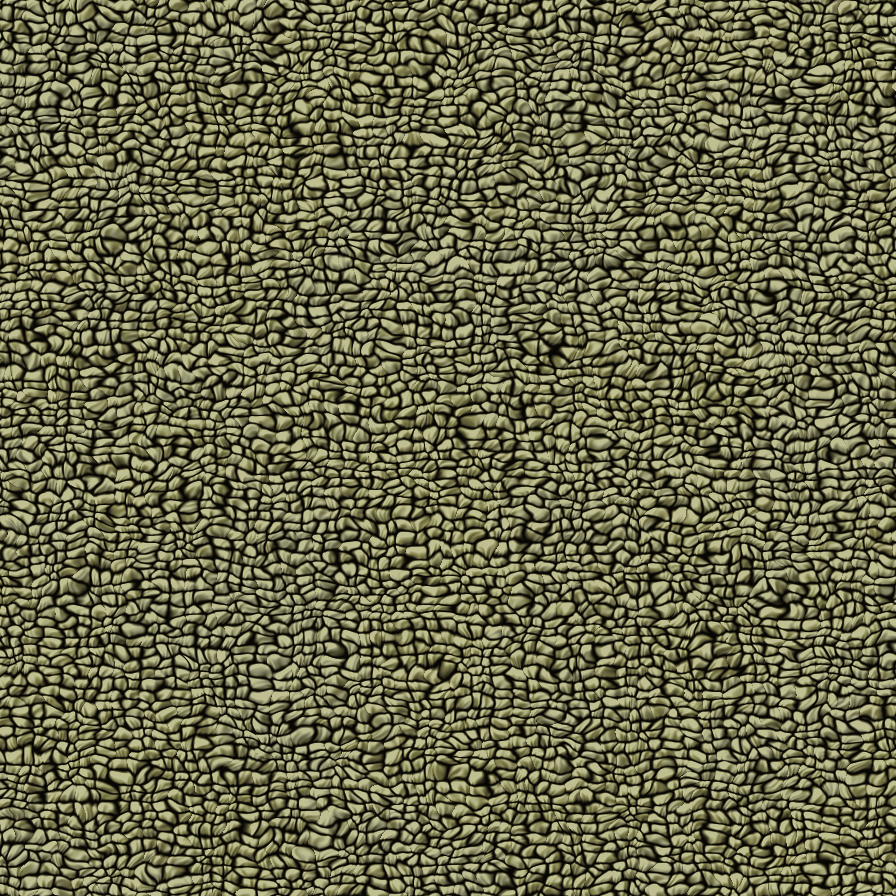
Write a three.js fragment shader that draws this texture.

```glsl
// Olive loop-pile carpet: wavy rows of small rounded yarn tufts with fine slanted strands.
varying vec2 vUv;

#define GRID vec2(63.0, 86.0)        // tufts across and up
#define JITTER vec2(0.70, 0.52)      // scatter of tuft centres, in cells
#define WARP 0.55                    // waviness of the rows, in cells
#define MERGE_SHARE 0.32             // share of side neighbours joined into ribs
#define ROUNDNESS 18.0               // lower values round the corners more
#define TUFT_EDGE 0.21               // width of the slope from gap to crown
#define STRAND_FREQ vec2(235.0, 75.0)
#define STRAND_CONTRAST 0.62
#define LIGHT_DIR vec2(-0.32, 0.62)
#define BRIGHTNESS 0.86

const vec3 PIT   = vec3(0.03, 0.025, 0.01);
const vec3 SHADE = vec3(0.21, 0.20, 0.12);
const vec3 BODY  = vec3(0.34, 0.33, 0.21);
const vec3 OLIVE = vec3(0.48, 0.47, 0.27);
const vec3 SAGE  = vec3(0.49, 0.49, 0.38);
const vec3 TIP   = vec3(0.75, 0.75, 0.57);

vec2 hash2(vec2 p) {
  vec3 q = fract(p.xyx * vec3(0.1031, 0.1030, 0.0973));
  q += dot(q, q.yzx + 33.33);
  return fract((q.xx + q.yz) * q.zy);
}

float gradientDot(vec2 cell, vec2 offset) {
  float a = 6.2832 * hash2(cell).x;
  return dot(vec2(cos(a), sin(a)), offset);
}

float gradientNoise(vec2 p) {
  vec2 i = floor(p), f = fract(p);
  vec2 u = f * f * f * (f * (f * 6.0 - 15.0) + 10.0);
  vec2 e = vec2(1.0, 0.0);
  return mix(
    mix(gradientDot(i, f), gradientDot(i + e, f - e), u.x),
    mix(gradientDot(i + e.yx, f - e.yx), gradientDot(i + 1.0, f - 1.0), u.x), u.y);
}

vec2 tuftCentre(vec2 id) {
  return id + 0.5 + JITTER * (hash2(id) - 0.5);
}

// Cell that owns the point
vec2 nearestTuft(vec2 p) {
  vec2 base = floor(p), best = base;
  float bestDist = 1e3;
  for (int y = -1; y <= 1; y++) {
    for (int x = -1; x <= 1; x++) {
      vec2 id = base + vec2(x, y);
      vec2 d = tuftCentre(id) - p;
      float dist = dot(d, d);
      if (dist < bestDist) { bestDist = dist; best = id; }
    }
  }
  return best;
}

// Rounded distance to the tuft border; some side borders are lifted to form ribs
float borderDistance(vec2 p, vec2 id) {
  vec2 own = tuftCentre(id) - p;
  float sum = 0.0;
  for (int y = -1; y <= 1; y++) {
    for (int x = -1; x <= 1; x++) {
      if (x == 0 && y == 0) continue;
      vec2 otherId = id + vec2(x, y);
      vec2 other = tuftCentre(otherId) - p;
      float d = dot(0.5 * (own + other), normalize(other - own));
      vec2 leftId = vec2(min(id.x, otherId.x), id.y);
      if (y == 0 && hash2(leftId + 211.0).x < MERGE_SHARE) d += 0.14;
      sum += exp(-ROUNDNESS * d);
    }
  }
  return -log(sum) / ROUNDNESS;
}

// Fine yarn strands that fan out across each tuft
float strands(vec2 offset, vec2 id) {
  vec2 seed = hash2(id + 57.0);
  float angle = 1.1 * (seed.x - 0.5) - 0.35 - 0.9 * offset.x;
  float c = cos(angle), s = sin(angle);
  vec2 q = mat2(c, -s, s, c) * (offset / GRID);
  return gradientNoise(q * STRAND_FREQ + 90.0 * seed);
}

float ramp(float from, float to, float t) {
  return clamp((t - from) / (to - from), 0.0, 1.0);
}

vec3 yarnColour(float tone, float hue) {
  vec3 colour = mix(PIT, SHADE, ramp(0.0, 0.27, tone));
  colour = mix(colour, BODY, ramp(0.27, 0.46, tone));
  colour = mix(colour, mix(OLIVE, SAGE, hue), ramp(0.46, 0.70, tone));
  return mix(colour, TIP, ramp(0.70, 1.0, tone));
}

void main() {
  // Wavy weave
  vec2 sway = vec2(gradientNoise(vUv * 17.0), gradientNoise(vUv * 15.0 + 40.0));
  vec2 ripple = vec2(gradientNoise(vUv * 48.0 + 9.0), gradientNoise(vUv * 44.0 + 70.0));
  vec2 p = vUv * GRID + WARP * (2.0 * sway + ripple) + 8.0;

  // Tuft relief and light
  vec2 id = nearestTuft(p);
  vec2 offset = p - tuftCentre(id);
  float strand = strands(offset, id);
  float crown = smoothstep(0.0, TUFT_EDGE, borderDistance(p, id) + 0.09 * strand);
  float light = dot(offset, LIGHT_DIR) + 0.14 * (hash2(id + 130.0).y - 0.5);
  float tone = crown * (BRIGHTNESS + light + STRAND_CONTRAST * strand);

  // Yellowish and greyish patches
  float patches = gradientNoise(vUv * 5.0 + 3.0) + 0.5 * gradientNoise(vUv * 13.0);
  float hue = 0.5 + 0.7 * patches + 0.5 * (hash2(id + 19.0).x - 0.5) + 0.8 * strand;
  gl_FragColor = vec4(yarnColour(tone, smoothstep(0.2, 0.8, hue)), 1.0);
}
```
